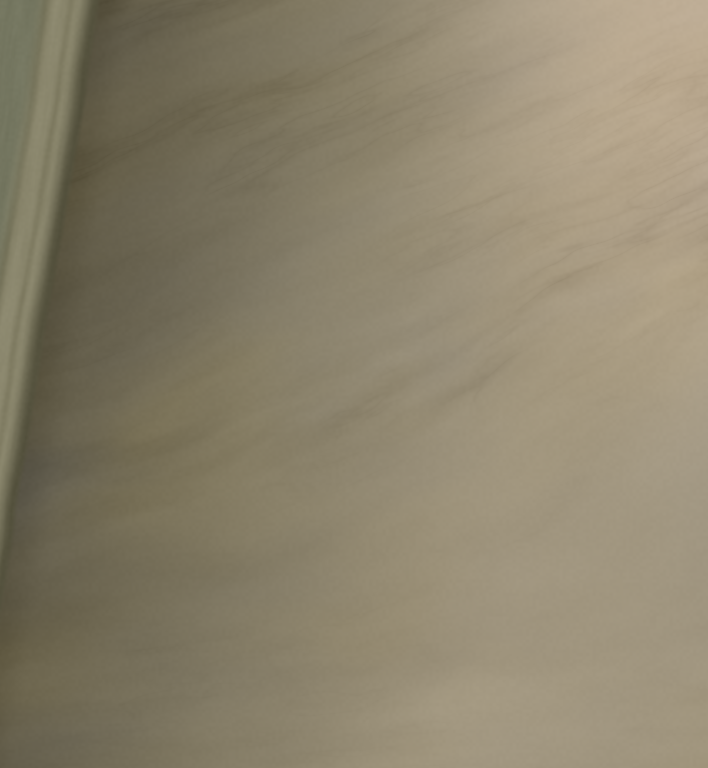
Reproduce this texture procedurally as a Shadertoy shader.

```glsl
const vec3 SHADE = vec3(0.385, 0.362, 0.285);
const vec3 MIDTONE = vec3(0.515, 0.485, 0.397);
const vec3 LIT = vec3(0.635, 0.592, 0.502);
const vec3 GLOW = vec3(0.105, 0.080, 0.072);
const vec3 VEIN = vec3(0.080, 0.082, 0.080);
const vec3 OCHRE = vec3(0.022, 0.012, -0.022);
const vec3 TRIM_FLAT = vec3(0.455, 0.462, 0.375);
const vec3 TRIM_RIDGE = vec3(0.545, 0.530, 0.430);
const vec3 TRIM_DARK = vec3(0.290, 0.280, 0.205);
const float EDGE_TOP = 0.130;      // trim edge at the top of the canvas
const float EDGE_LEAN = 0.165;     // horizontal drift of the edge per unit height
const float SLOPE_LOW = 0.08;      // vein slope at the bottom
const float SLOPE_HIGH = 0.43;     // vein slope near the top
const float GRAIN = 0.010;

float hash(vec2 p) {
    vec3 q = fract(vec3(p.xyx) * 0.1031);
    q += dot(q, q.yzx + 33.33);
    return fract((q.x + q.y) * q.z);
}

float noise(vec2 p) {
    vec2 i = floor(p), f = fract(p);
    f = f * f * f * (f * (f * 6.0 - 15.0) + 10.0);
    return mix(mix(hash(i), hash(i + vec2(1, 0)), f.x),
               mix(hash(i + vec2(0, 1)), hash(i + vec2(1, 1)), f.x), f.y);
}

float fbm(vec2 p) {
    float sum = 0.0, amp = 0.5;
    for (int i = 0; i < 4; i++) {
        sum += amp * noise(p);
        p = mat2(1.6, 0.5, -0.5, 1.9) * p + 17.3;
        amp *= 0.5;
    }
    return sum / 0.9375;
}

// Thin soft line along the middle level of a noise field
float ridge(vec2 p, float sharpness) {
    return pow(1.0 - abs(2.0 * fbm(p) - 1.0), sharpness);
}

// Light falling off towards the trim, warm glow in the upper right
vec3 wallLight(vec2 p, float d) {
    vec3 col = mix(SHADE, MIDTONE, smoothstep(-0.06, 0.36, d));
    col = mix(col, LIT, smoothstep(0.20, 0.70, d));
    float glow = smoothstep(0.60, 0.0, length((p - vec2(0.95, 0.97)) * vec2(1.1, 0.9)));
    col += GLOW * glow;
    col -= 0.035 * (1.0 - smoothstep(0.0, 0.055, d));
    return col;
}

// Fine slanted marble veins and cloudy tints
vec3 marble(vec2 p) {
    float slope = mix(SLOPE_LOW, SLOPE_HIGH, smoothstep(0.0, 0.7, p.y));
    vec2 q = vec2(p.x, p.y - slope * p.x);
    q += 0.022 * (vec2(fbm(p * 7.0), fbm(p * 7.0 + 41.0)) - 0.5);

    float band = exp(-pow((p.y - 0.35 - 0.33 * p.x) / 0.085, 2.0));
    float upper = smoothstep(0.55, 0.85, p.y);
    float patches = smoothstep(0.42, 0.68, fbm(q * vec2(5.0, 11.0) + 7.0));
    float strength = 0.16 + 0.60 * band + 0.28 * upper;

    float broad = ridge(q * vec2(4.0, 20.0) + 3.0, 7.0);
    float fine = ridge(q * vec2(9.0, 42.0) + 29.0, 9.0);
    float veins = strength * patches * (0.65 * broad + 0.55 * fine);

    float clouds = fbm(q * vec2(3.0, 10.0) + 61.0) - 0.5;
    float streaks = fbm(q * vec2(10.0, 50.0) + 13.0) - 0.5;
    float tint = fbm(q * vec2(4.0, 8.0) + 90.0) - 0.5;
    vec3 col = -VEIN * veins + OCHRE * tint * (1.0 + band);
    return col + 0.055 * clouds + 0.030 * streaks * (0.5 + band);
}

// Moulded strip; d is negative inside it and zero at its edge
vec3 trim(vec2 p, float d) {
    vec3 col = mix(TRIM_FLAT, TRIM_RIDGE, smoothstep(-0.085, -0.060, d));
    col -= 0.055 * exp(-pow((d + 0.068) / 0.006, 2.0));
    col -= 0.050 * exp(-pow((d + 0.036) / 0.005, 2.0));
    col = mix(col, TRIM_DARK, 0.85 * smoothstep(-0.030, -0.002, d));
    col += 0.035 * (fbm(vec2(d * 130.0, p.y * 12.0)) - 0.5);
    return col;
}

void mainImage(out vec4 fragColor, in vec2 fragCoord) {
    vec2 p = fragCoord / iResolution.y;
    float d = p.x - EDGE_TOP + EDGE_LEAN * (1.0 - p.y);
    d += 0.003 * (noise(vec2(p.y * 14.0, 5.0)) - 0.5);

    vec3 wall = wallLight(p, d) + marble(p);
    vec3 col = mix(trim(p, d), wall, smoothstep(-0.004, 0.005, d));
    col += GRAIN * (noise(p * 230.0) - 0.5);
    fragColor = vec4(col, 1.0);
}
```
